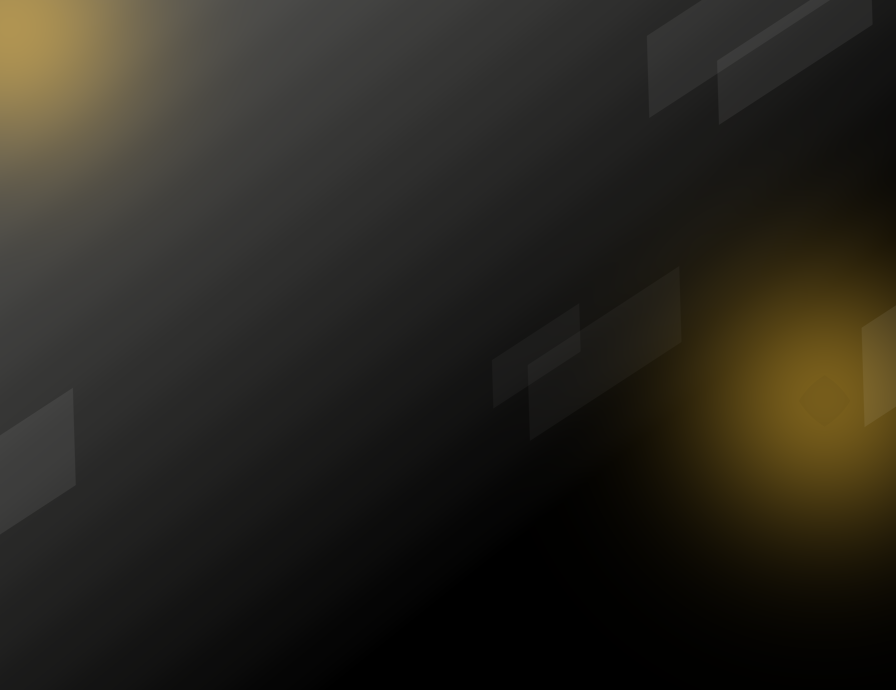
This background is drawn by a Shadertoy shader. Its source:

```glsl
// Dark diagonal gradient with two soft gold glows and faint slanted glass panels.
#define SHADE_TOP 0.375
#define SHADE_FALL 0.27
#define BAND_STRENGTH 0.003
#define PANEL_SLOPE 0.64
#define PANEL_LEAN 0.03
#define CORNER_GOLD vec3(0.69, 0.58, 0.32)
#define SIDE_GOLD vec3(0.48, 0.375, 0.11)
#define CORNER_RADIUS 0.185
#define SIDE_RADIUS 0.20

const int PANEL_COUNT = 6;

// Each panel: lower left corner, width, height
const vec4 PANELS[PANEL_COUNT] = vec4[PANEL_COUNT](
    vec4(-0.051, 0.192, 0.164, 0.141),
    vec4( 0.941, 0.829, 0.350, 0.119),
    vec4( 1.042, 0.819, 0.227, 0.093),
    vec4( 0.715, 0.408, 0.129, 0.070),
    vec4( 0.768, 0.361, 0.224, 0.110),
    vec4( 1.253, 0.381, 0.100, 0.144));
const float OPACITY[PANEL_COUNT] = float[PANEL_COUNT](
    0.070, 0.060, 0.065, 0.035, 0.035, 0.070);

// Soft round falloff, one at the centre
float glow(vec2 p, vec2 centre, float radius) {
    vec2 q = (p - centre) / radius;
    return exp(-dot(q, q));
}

// Coverage of a sheared box with nearly upright sides
float panelMask(vec2 p, vec4 panel, float pixel) {
    vec2 q = p - panel.xy;
    q.x += PANEL_LEAN * q.y;
    q.y -= PANEL_SLOPE * q.x;
    vec2 inside = min(q, panel.zw - q);
    vec2 cover = smoothstep(-pixel, pixel, inside);
    return cover.x * cover.y;
}

void mainImage(out vec4 fragColor, in vec2 fragCoord) {
    vec2 p = fragCoord / iResolution.y;
    float pixel = 0.8 / iResolution.y;

    // Diagonal shade, light at the upper left, with faint bands
    float diagonal = 0.8 * p.x + 1.0 - p.y;
    float shade = SHADE_TOP - SHADE_FALL * diagonal;
    shade += BAND_STRENGTH * sin(diagonal * 62.0);
    vec3 color = max(shade, 0.0) * vec3(1.0, 1.0, 0.98);

    // Gold glows
    color = mix(color, CORNER_GOLD, glow(p, vec2(0.015, 0.96), CORNER_RADIUS));
    vec2 sideCentre = vec2(1.195, 0.423);
    color = mix(color, SIDE_GOLD, glow(p, sideCentre, SIDE_RADIUS));

    // Faint rounded diamond at the heart of the side glow
    vec2 heart = abs(p - sideCentre + vec2(0.0, 0.004));
    float diamond = 0.7 * (heart.x + heart.y) + 0.4 * length(heart) - 0.041;
    color *= 1.0 - 0.035 * smoothstep(pixel, -pixel, diamond);

    // Translucent panels
    for (int i = 0; i < PANEL_COUNT; i++) {
        color = mix(color, vec3(1.0), OPACITY[i] * panelMask(p, PANELS[i], pixel));
    }

    fragColor = vec4(color, 1.0);
}
```
